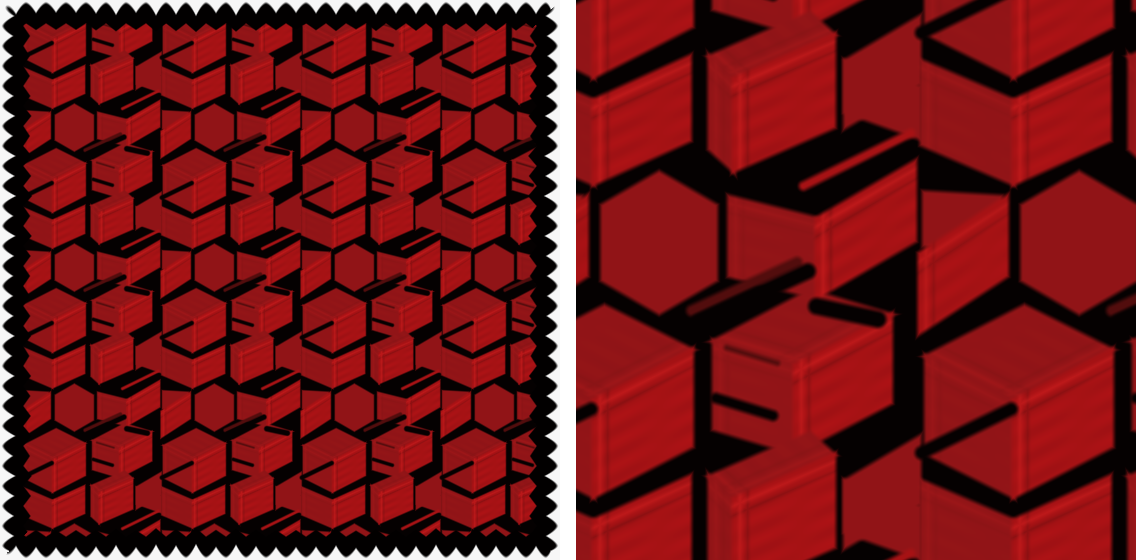
Left, the full canvas; right, a detail of the centre.
Reproduce this pattern procedurally as a WebGL 2 fragment shader.

```glsl
#version 300 es
precision highp float;
// Tiled red isometric blocks with black gaps, inside a black saw-toothed frame on white.

uniform vec2 u_resolution;
out vec4 fragColor;

// Lengths are in design units: the canvas is SPAN wide, y runs downward.
const float SPAN = 768.0;
const float TILE = 192.0;          // four periods over the canvas
const float SOFT = 1.5;            // edge softness
const float GROW = 0.9;            // slight widening of each face
const float TEETH = 28.0;          // frame teeth per side
const float CORNER_RADIUS = 22.0;
const float OUTER_EDGE = 4.0;
const float OUTER_TOOTH = 15.0;
const float INNER_EDGE = 32.0;
const float INNER_TOOTH = 10.0;

const vec3 GAP = vec3(0.02, 0.004, 0.004);
const vec3 LIT = vec3(0.65, 0.07, 0.08);
const vec3 SHADE = vec3(0.57, 0.08, 0.09);
const vec3 DEEP = vec3(0.32, 0.05, 0.05);
const vec3 RIM = vec3(0.80, 0.12, 0.12);
const vec3 PAPER = vec3(0.97);

float soft;

float cross2(vec2 a, vec2 b) { return a.x * b.y - a.y * b.x; }

float hash(float n) { return fract(fract(n * 0.1031) * (n + 33.33) * 0.73); }

// Offset to the nearest repeat of a centre
vec2 wrap(vec2 p) { return mod(p + 0.5 * TILE, TILE) - 0.5 * TILE; }

float cover(float d) { return 1.0 - smoothstep(-soft, soft, d); }

// Parallelogram face from corner a along u and v, with bevel and streaks
void face(inout vec3 col, vec2 p, vec2 a, vec2 u, vec2 v, vec3 tint, float bevel) {
    vec2 q = wrap(p - a - 0.5 * (u + v));
    float area = cross2(u, v);
    vec2 st = vec2(cross2(q, v), cross2(u, q)) / area;
    vec2 size = abs(area) / vec2(length(v), length(u));
    vec2 e = (abs(st) - 0.5) * size;
    vec2 inset = (st + 0.5) * size;
    float rim = max(cover(abs(inset.x - 3.0) - 0.8), cover(abs(inset.y - 3.0) - 0.8));
    float groove = max(cover(abs(inset.x - 6.5) - 0.5), cover(abs(inset.y - 7.0) - 0.5));
    float streak = 0.04 * sin(inset.y * 0.65) * sin(inset.x * 0.09 + 0.4);
    vec3 c = tint * (1.0 + bevel * streak);
    c = mix(c, DEEP, 0.35 * groove * bevel);
    c = mix(c, RIM, 0.6 * rim * bevel);
    col = mix(col, c, cover(max(e.x, e.y) - GROW));
}

// Left and right walls below a front corner
void walls(inout vec3 col, vec2 p, vec2 corner, vec2 l, vec2 r, float h) {
    face(col, p, corner + l, -l, vec2(0.0, h), SHADE, 0.25);
    face(col, p, corner, r, vec2(0.0, h), LIT, 1.0);
}

void block(inout vec3 col, vec2 p, vec2 corner, vec2 l, vec2 r, float h) {
    face(col, p, corner, l, r, SHADE, 0.35);
    walls(col, p, corner, l, r, h);
}

void stroke(inout vec3 col, vec2 p, vec2 a, vec2 b, float halfWidth, vec3 tint) {
    vec2 q = wrap(p - 0.5 * (a + b));
    vec2 dir = 0.5 * (b - a);
    float k = clamp(dot(q, dir) / dot(dir, dir), -1.0, 1.0);
    col = mix(col, tint, cover(length(q - k * dir) - halfWidth));
}

vec3 blocks(vec2 p) {
    vec3 col = GAP;
    // Flat hexagon and back planes
    vec2 h = abs(wrap(p - vec2(294.0, 367.0)));
    float hexagon = max(h.x - 26.0, dot(h, vec2(0.5, 0.866)) - 27.7);
    col = mix(col, SHADE, cover(hexagon - GROW));
    face(col, p, vec2(379, 284), vec2(34, -20), vec2(0, 30), SHADE, 0.0);
    face(col, p, vec2(379, 284), vec2(34, 12), vec2(0, 23), SHADE, 0.0);
    face(col, p, vec2(415, 344), vec2(35, 2), vec2(0, 24), SHADE, 0.0);
    face(col, p, vec2(413, 372), vec2(40, -26), vec2(0, 36), LIT, 0.8);
    // Raised blocks
    block(col, p, vec2(356, 423), vec2(-37, -11), vec2(44, -23), 40.0);
    block(col, p, vec2(328, 484), vec2(-11, -10), vec2(46, -20), 42.0);
    block(col, p, vec2(456, 439), vec2(-40, -20), vec2(45, -23), 44.0);
    walls(col, p, vec2(456, 494), vec2(-42, -18), vec2(44, -20), 38.0);
    walls(col, p, vec2(366, 356), vec2(-40, -10), vec2(45, -26), 36.0);
    // Notches and shadow bars
    stroke(col, p, vec2(360, 341), vec2(409, 317), 2.0, LIT);
    stroke(col, p, vec2(364, 347), vec2(408, 324), 3.2, GAP);
    stroke(col, p, vec2(309, 398), vec2(357, 376), 2.5, DEEP);
    stroke(col, p, vec2(312, 403), vec2(362, 380), 3.6, GAP);
    stroke(col, p, vec2(366, 396), vec2(394, 402), 3.8, GAP);
    stroke(col, p, vec2(414, 463), vec2(455, 443), 3.0, GAP);
    stroke(col, p, vec2(320, 438), vec2(346, 446), 2.4, GAP);
    stroke(col, p, vec2(325, 415), vec2(348, 422), 1.2, DEEP);
    return col;
}

void main() {
    vec2 p = gl_FragCoord.xy / u_resolution * SPAN;
    p.y = SPAN - p.y;
    soft = max(SOFT, 0.75 * SPAN / min(u_resolution.x, u_resolution.y));

    // Depth inside the rounded canvas edge, and teeth along the nearer side
    vec2 c = p - 0.5 * SPAN;
    vec2 q = abs(c) - 0.5 * SPAN + CORNER_RADIUS;
    float depth = CORNER_RADIUS - length(max(q, 0.0)) - min(max(q.x, q.y), 0.0);
    float along = (abs(c.x) > abs(c.y) ? p.y : p.x) * TEETH / SPAN + 0.2;
    float tooth = abs(fract(along) * 2.0 - 1.0);
    float jitter = 0.8 + 0.4 * hash(floor(along + 0.5));
    float outer = OUTER_EDGE + OUTER_TOOTH * pow(tooth, 1.6) * jitter;
    float inner = INNER_EDGE + INNER_TOOTH * tooth * jitter;

    vec3 col = mix(blocks(p), GAP * 0.3, cover(depth - inner));
    col = mix(col, PAPER, cover((depth - outer) * 0.6));
    fragColor = vec4(col, 1.0);
}
```
